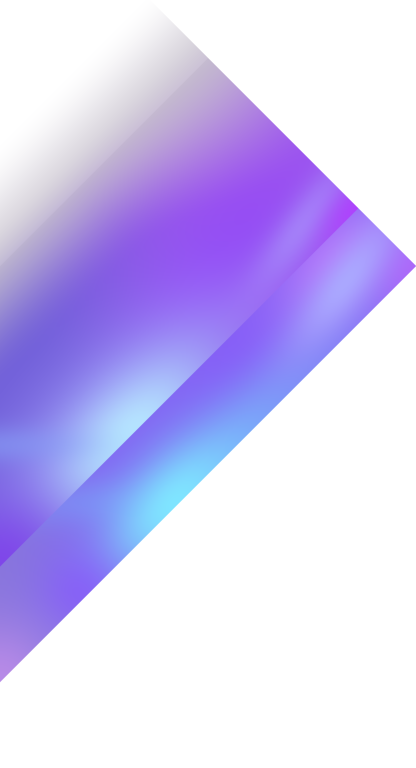
Give the GLSL for this background, as a WebGL 2 fragment shader.

```glsl
#version 300 es
precision highp float;
// Two overlapping diagonal panels on white, cut by 45 degree edges.
// Each panel is a soft base gradient with rotated Gaussian glows laid over it;
// the front panel fades to pale grey and then white at its upper left.

uniform vec2 u_resolution;
out vec4 fragColor;

const float DIAGONAL = 0.7854;
const float STEEP = 0.93;

// Blend a tinted elliptical glow over a colour; angle is measured from the x axis.
vec3 glow(vec3 base, vec3 tint, vec2 offset, float angle, vec2 radius, float strength) {
    vec2 axis = vec2(cos(angle), -sin(angle));
    vec2 d = vec2(dot(offset, axis), dot(offset, vec2(-axis.y, axis.x))) / radius;
    return mix(base, tint, strength * exp(-dot(d, d)));
}

// Upper panel: violet field, pale cyan light on its lower edge, grey fade above.
vec3 frontPanel(vec2 p, float across, float along, float pixel) {
    vec3 c = mix(vec3(0.43, 0.36, 0.84), vec3(0.62, 0.34, 0.93), smoothstep(-0.8, 0.15, along));
    c = glow(c, vec3(0.57, 0.25, 0.96), p - vec2(0.54, 0.63), DIAGONAL, vec2(0.28, 0.14), 0.9);
    c = glow(c, vec3(0.62, 0.58, 0.98), p - vec2(0.31, 1.00), DIAGONAL, vec2(0.42, 0.19), 0.85);
    c = glow(c, vec3(0.72, 0.92, 1.00), p - vec2(0.31, 1.05), DIAGONAL, vec2(0.23, 0.12), 0.95);
    c = glow(c, vec3(0.52, 0.62, 0.96), p - vec2(0.00, 1.07), 0.0, vec2(0.22, 0.045), 0.6);
    c = glow(c, vec3(0.50, 0.26, 0.92), p - vec2(0.00, 1.36), DIAGONAL, vec2(0.17, 0.15), 0.9);
    c = glow(c, vec3(0.65, 0.55, 0.98), p - vec2(0.73, 0.54), STEEP, vec2(0.20, 0.05), 0.8);
    c = glow(c, vec3(0.69, 0.25, 1.00), p - vec2(0.87, 0.50), DIAGONAL, vec2(0.11, 0.06), 0.9);

    // Pale fade, with the rear panel's faint upper edge showing through.
    vec3 pale = mix(vec3(1.0), vec3(0.81, 0.79, 0.83), smoothstep(0.33, 0.67, across));
    pale *= 1.0 - 0.035 * smoothstep(-pixel, pixel, across - 0.64);
    float full = mix(0.94, 1.14, smoothstep(-0.3, 0.36, along));
    return mix(pale, c, smoothstep(0.54, full, across));
}

// Lower band: violet and blue, with a bright cyan core on its outer edge.
vec3 rearPanel(vec2 p, float along) {
    vec3 c = mix(vec3(0.53, 0.46, 0.86), vec3(0.51, 0.41, 0.95), smoothstep(-1.4, -0.8, along));
    c = glow(c, vec3(0.53, 0.35, 0.97), p - vec2(0.59, 0.84), DIAGONAL, vec2(0.18, 0.10), 0.9);
    c = glow(c, vec3(0.47, 0.68, 0.98), p - vec2(0.52, 1.12), DIAGONAL, vec2(0.38, 0.11), 0.9);
    c = glow(c, vec3(0.48, 0.60, 0.97), p - vec2(0.22, 1.21), 0.0, vec2(0.25, 0.06), 0.6);
    c = glow(c, vec3(0.53, 0.34, 0.97), p - vec2(0.21, 1.41), DIAGONAL, vec2(0.13, 0.11), 0.9);
    c = glow(c, vec3(0.50, 0.91, 1.00), p - vec2(0.42, 1.21), DIAGONAL, vec2(0.18, 0.10), 0.95);
    c = glow(c, vec3(0.74, 0.55, 0.91), p - vec2(0.00, 1.64), DIAGONAL, vec2(0.14, 0.15), 0.9);
    c = glow(c, vec3(0.71, 0.45, 0.98), p - vec2(0.80, 0.62), DIAGONAL, vec2(0.17, 0.10), 0.9);
    c = glow(c, vec3(0.69, 0.40, 0.98), p - vec2(1.00, 0.64), DIAGONAL, vec2(0.13, 0.12), 0.9);
    return glow(c, vec3(0.67, 0.68, 1.00), p - vec2(0.83, 0.68), STEEP, vec2(0.20, 0.065), 0.9);
}

void main() {
    // Canvas widths, measured from the top left corner.
    vec2 p = vec2(gl_FragCoord.x, u_resolution.y - gl_FragCoord.y) / u_resolution.x;
    float pixel = 1.0 / u_resolution.x;
    float across = p.x + p.y;
    float along = p.x - p.y;

    // Stack the panels and cut the two outer edges.
    float rear = smoothstep(-pixel, pixel, across - 1.362);
    vec3 color = mix(frontPanel(p, across, along, pixel), rearPanel(p, along), rear);
    float inside = smoothstep(-pixel, pixel, 1.64 - across) * smoothstep(-pixel, pixel, 0.361 - along);
    fragColor = vec4(mix(vec3(1.0), color, inside), 1.0);
}
```
